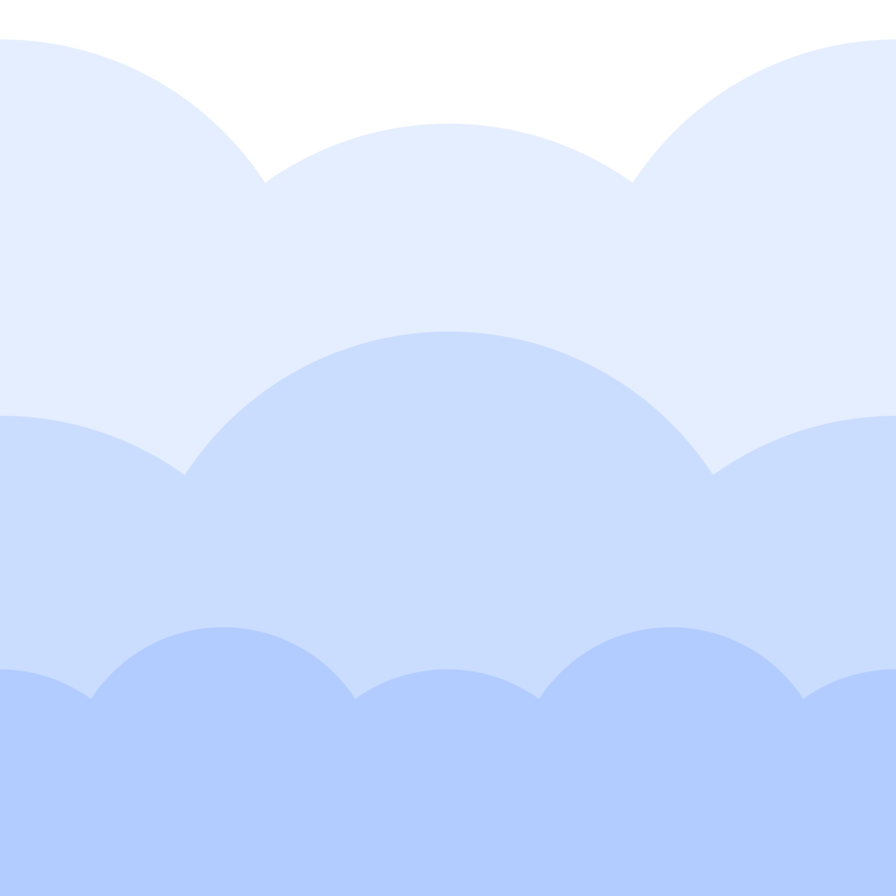
A three.js fragment shader for this background:

```glsl
// Three flat banks of scalloped clouds in deepening blue on white.
// Each bank repeats a tall and a short round lobe of equal radius,
// extended downward as a distance field and painted back to front.
varying vec2 vUv;

// Signed distance to a round lobe that continues straight down.
float lobe(vec2 p, float radius) {
  return length(vec2(p.x, max(p.y, 0.0))) - radius;
}

// Tall lobes sit at tall.x plus multiples of period, short ones halfway between.
float cloudBank(vec2 p, vec2 tall, float period) {
  float radius = 0.3516 * period;
  float x = abs(mod(p.x - tall.x + 0.5 * period, period) - 0.5 * period);
  float y = p.y - tall.y + radius;
  float tallLobe = lobe(vec2(x, y), radius);
  float shortLobe = lobe(vec2(x - 0.5 * period, y + 0.094 * period), radius);
  return min(tallLobe, shortLobe);
}

vec3 paint(vec3 base, vec3 color, float dist) {
  return mix(color, base, smoothstep(-0.001, 0.001, dist));
}

void main() {
  vec3 color = vec3(1.0);

  // Back, middle and front banks; the second argument is a tall lobe's top.
  color = paint(color, vec3(0.896, 0.933, 1.0), cloudBank(vUv, vec2(0.001, 0.956), 1.0));
  color = paint(color, vec3(0.796, 0.867, 1.0), cloudBank(vUv, vec2(0.501, 0.630), 1.0));
  color = paint(color, vec3(0.698, 0.800, 1.0), cloudBank(vUv, vec2(0.249, 0.300), 0.5));

  gl_FragColor = vec4(color, 1.0);
}
```
